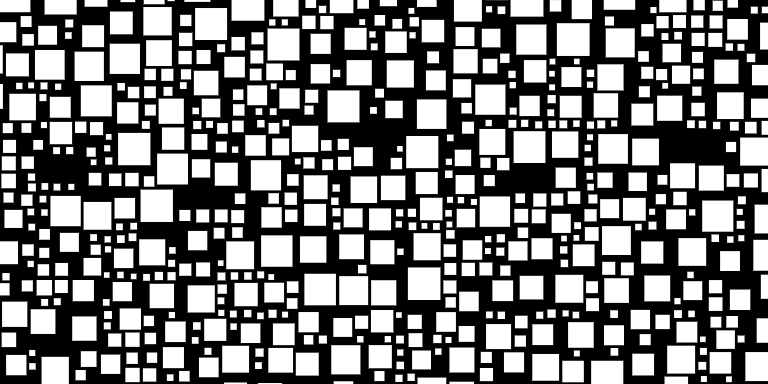
Give the GLSL for this pattern, as a Shadertoy shader.

```glsl
// Scattered white squares of many sizes, packed without touching on black.
// Large squares sit in an irregular windmill tiling; two finer layers of
// jittered squares fill the space left over, except in a few empty bars.

const vec3 BACKGROUND = vec3(0.0);
const vec3 SQUARE_COLOR = vec3(1.0);
const float SPACING = 0.0072;      // least space between squares
const float BIG_CELL = 0.0964;     // all lengths in canvas heights
const float MEDIUM_CELL = 0.046;
const float TINY_CELL = 0.033;
const float NONE = -1.0;           // half side of a rejected square

vec3 hash3(vec2 p) {
    vec3 q = fract((p.xyx + 57.0) * vec3(0.1031, 0.1030, 0.0973));
    q += dot(q, q.yxz + 33.33);
    return fract((q.xxy + q.yzz) * q.zyx);
}

float chebyshev(vec2 v) {
    return max(abs(v.x), abs(v.y));
}

// Half side that fits in the free room, or NONE if it gets too small
float fitHalf(float wanted, float room, float smallest) {
    float halfSide = min(wanted, room - SPACING);
    return halfSide < smallest ? NONE : halfSide;
}

// Distance to the nearest bar that is kept empty
float barGap(vec2 p) {
    float column = floor(p.x / 0.41);
    vec2 jitter = hash3(vec2(column, 211.0)).xy - 0.5;
    vec2 center = vec2((column + 0.4) * 0.41, 0.57) + jitter * vec2(0.08, 0.2);
    vec2 d = abs(p - center) - vec2(0.06, 0.02);
    return max(d.x, d.y);
}

// Shifted grid vertex of the windmill tiling
vec2 tilingVertex(vec2 id) {
    return id + 0.76 * (hash3(id).xy - 0.5);
}

// Large square of a tile: center in xy, half side in z
vec3 bigSquare(vec2 cell) {
    vec2 a = tilingVertex(cell);
    vec2 b = tilingVertex(cell + vec2(1, 0));
    vec2 c = tilingVertex(cell + vec2(0, 1));
    vec2 d = tilingVertex(cell + 1.0);
    bool even = mod(cell.x + cell.y, 2.0) < 0.5;
    vec2 low = BIG_CELL * (even ? vec2(a.x, b.y) : vec2(c.x, a.y));
    vec2 high = BIG_CELL * (even ? vec2(d.x, c.y) : vec2(b.x, d.y));

    vec3 rnd = hash3(cell + 131.0);
    vec2 room = 0.5 * (high - low - SPACING);
    float halfSide = min(min(room.x, room.y), mix(0.024, 0.043, rnd.z));
    vec2 center = 0.5 * (low + high) + (room - halfSide) * (2.0 * rnd.xy - 1.0);
    return vec3(center, fitHalf(halfSide, barGap(center), 0.008));
}

// Candidate that stays inside its own grid cell
vec3 jitteredSquare(vec2 cell, float size, float smallest, float largest, float seed) {
    vec3 rnd = hash3(cell + seed);
    float halfSide = mix(smallest, largest, rnd.z);
    float room = 0.5 * (size - SPACING) - halfSide;
    return vec3((cell + 0.5) * size + room * (2.0 * rnd.xy - 1.0), halfSide);
}

// Signed distance to the large squares, cut off at reach
float bigGap(vec2 p, float reach) {
    vec2 base = floor(p / BIG_CELL);
    for (int k = 0; k < 9; k++) {
        vec3 s = bigSquare(base + vec2(k % 3 - 1, k / 3 - 1));
        reach = min(reach, chebyshev(p - s.xy) - s.z);
    }
    return reach;
}

// Same for the medium squares, which avoid the large ones
float mediumGap(vec2 p, float reach) {
    vec2 base = floor(p / MEDIUM_CELL - 0.5);
    for (int k = 0; k < 4; k++) {
        vec3 s = jitteredSquare(base + vec2(k % 2, k / 2), MEDIUM_CELL, 0.013, 0.019, 307.0);
        float d = chebyshev(p - s.xy);
        if (d - s.z < reach) {
            float room = bigGap(s.xy, min(s.z + SPACING, barGap(s.xy)));
            reach = min(reach, d - fitHalf(s.z, room, 0.011));
        }
    }
    return reach;
}

// Same for the tiny squares, which avoid both larger kinds
float tinyGap(vec2 p, float reach) {
    vec2 base = floor(p / TINY_CELL - 0.5);
    for (int k = 0; k < 4; k++) {
        vec3 s = jitteredSquare(base + vec2(k % 2, k / 2), TINY_CELL, 0.0078, 0.0108, 503.0);
        float d = chebyshev(p - s.xy);
        if (d - s.z < reach) {
            float room = bigGap(s.xy, min(s.z + SPACING, barGap(s.xy)));
            room = mediumGap(s.xy, room);
            reach = min(reach, d - fitHalf(s.z, room, 0.0072));
        }
    }
    return reach;
}

void mainImage(out vec4 fragColor, in vec2 fragCoord) {
    float pixel = 1.0 / iResolution.y;
    vec2 p = fragCoord * pixel;
    float gap = tinyGap(p, mediumGap(p, bigGap(p, pixel)));
    float coverage = clamp(0.5 - gap / pixel, 0.0, 1.0);
    fragColor = vec4(mix(BACKGROUND, SQUARE_COLOR, coverage), 1.0);
}
```
